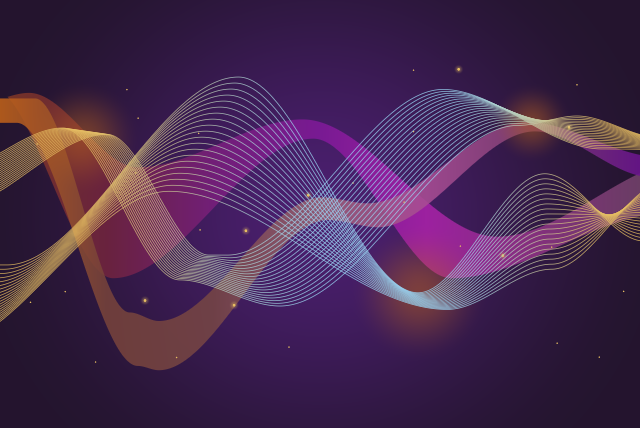
Reproduce this background procedurally as a WebGL 2 fragment shader.

```glsl
#version 300 es
precision highp float;
// Two translucent ribbons and two woven line meshes flow over a violet vignette.
// Every curve eases between its crests and troughs; each mesh blends the knots
// of two border curves. Soft amber glows and hashed sparkles complete the scene.

uniform vec2 u_resolution;
out vec4 outColor;

// Lengths are fractions of the canvas height.
const int KNOTS = 7;
const int MESH_LINES = 20;
const float LINE_WIDTH = 0.0018;
const float LINE_ALPHA = 0.85;
const float RIBBON_ALPHA = 0.88;
const float GLOW_ALPHA = 0.5;
const float SPARKLE_CELL = 0.125;
const float SPARKLE_CHANCE = 0.36;
const vec3 VIOLET = vec3(0.29, 0.12, 0.43);
const vec3 NIGHT = vec3(0.14, 0.08, 0.18);
const vec3 AMBER = vec3(0.72, 0.38, 0.12);
const vec3 GOLD = vec3(0.90, 0.74, 0.38);
const vec3 ICE = vec3(0.60, 0.84, 0.96);

// Glow discs: centre and radius.
const vec3 GLOWS[3] = vec3[3](vec3(0.195, 0.678, 0.135),
    vec3(1.242, 0.713, 0.095), vec3(0.98, 0.316, 0.165));

// Crests and troughs of the ribbon borders.
const vec2 MAGENTA_TOP[KNOTS] = vec2[KNOTS](vec2(-0.059, 0.756), vec2(0.068, 0.783),
    vec2(0.322, 0.609), vec2(0.707, 0.721), vec2(1.162, 0.447), vec2(1.621, 0.629), vec2(2.0, 0.629));
const vec2 MAGENTA_BASE[KNOTS] = vec2[KNOTS](vec2(-0.02, 0.795), vec2(0.264, 0.35),
    vec2(0.732, 0.676), vec2(1.055, 0.35), vec2(1.563, 0.502), vec2(2.0, 0.502), vec2(2.5, 0.502));
const vec2 COPPER_TOP[KNOTS] = vec2[KNOTS](vec2(0.082, 0.77), vec2(0.303, 0.27),
    vec2(0.371, 0.25), vec2(0.752, 0.539), vec2(0.859, 0.525), vec2(1.23, 0.715), vec2(1.543, 0.633));
const vec2 COPPER_BASE[KNOTS] = vec2[KNOTS](vec2(0.039, 0.713), vec2(0.322, 0.145),
    vec2(0.371, 0.135), vec2(0.766, 0.486), vec2(0.883, 0.469), vec2(1.25, 0.693), vec2(1.523, 0.586));

// Crests and troughs of the first and last line in each mesh.
const vec2 MESH_A0[KNOTS] = vec2[KNOTS](vec2(0.016, 0.381), vec2(0.557, 0.82),
    vec2(0.977, 0.316), vec2(1.273, 0.594), vec2(1.504, 0.437), vec2(2.0, 0.437), vec2(2.5, 0.437));
const vec2 MESH_A1[KNOTS] = vec2[KNOTS](vec2(-0.137, 0.189), vec2(0.395, 0.553),
    vec2(1.045, 0.277), vec2(1.289, 0.371), vec2(1.563, 0.58), vec2(2.0, 0.58), vec2(2.5, 0.58));
const vec2 MESH_B0[KNOTS] = vec2[KNOTS](vec2(-0.117, 0.512), vec2(0.25, 0.686),
    vec2(0.488, 0.404), vec2(0.531, 0.404), vec2(1.035, 0.791), vec2(1.406, 0.652), vec2(1.6, 0.65));
const vec2 MESH_B1[KNOTS] = vec2[KNOTS](vec2(-0.117, 0.6), vec2(0.146, 0.701),
    vec2(0.42, 0.346), vec2(0.654, 0.285), vec2(1.211, 0.707), vec2(1.348, 0.729), vec2(1.543, 0.678));

// Colour stops, evenly spaced from left to right.
const vec3 MAGENTA_RAMP[7] = vec3[7](vec3(0.50, 0.22, 0.14), vec3(0.44, 0.14, 0.24), vec3(0.47, 0.12, 0.48),
    vec3(0.50, 0.10, 0.60), vec3(0.66, 0.13, 0.66), vec3(0.56, 0.20, 0.52), vec3(0.45, 0.26, 0.42));
const vec3 COPPER_RAMP[7] = vec3[7](vec3(0.75, 0.38, 0.10), vec3(0.46, 0.26, 0.23), vec3(0.46, 0.27, 0.27),
    vec3(0.60, 0.38, 0.46), vec3(0.66, 0.30, 0.58), vec3(0.50, 0.25, 0.45), vec3(0.42, 0.08, 0.56));

vec3 ramp(vec3 stops[7], float u) {
    float s = clamp(u, 0.0, 1.0) * 6.0;
    int i = min(int(s), 5);
    return mix(stops[i], stops[i + 1], s - float(i));
}

// Signed distance above a curve whose knots lie a fraction t from a to b.
float curveDistance(vec2 p, vec2 a[KNOTS], vec2 b[KNOTS], float t) {
    vec2 last = mix(a[0], b[0], t);
    float height = last.y, slope = 0.0;
    for (int i = 1; i < KNOTS; i++) {
        vec2 next = mix(a[i], b[i], t), span = next - last;
        float s = clamp((p.x - last.x) / span.x, 0.0, 1.0);
        height += span.y * s * s * (3.0 - 2.0 * s);
        slope += span.y / span.x * 6.0 * s * (1.0 - s);
        last = next;
    }
    return (p.y - height) * inversesqrt(1.0 + slope * slope);
}

float ribbon(vec2 p, vec2 top[KNOTS], vec2 base[KNOTS], float px) {
    float inside = min(-curveDistance(p, top, top, 0.0), curveDistance(p, base, base, 0.0));
    return clamp(0.5 + inside / px, 0.0, 1.0);
}

// Share of light left after all lines of a mesh have covered the pixel.
float meshGap(vec2 p, vec2 a[KNOTS], vec2 b[KNOTS], float px) {
    float gap = 1.0, w = 0.5 * LINE_WIDTH, h = 0.5 * px;
    for (int i = 0; i < MESH_LINES; i++) {
        float d = curveDistance(p, a, b, float(i) / float(MESH_LINES - 1));
        float cover = max(0.0, min(d + w, h) - max(d - w, -h)) / px;
        gap *= 1.0 - LINE_ALPHA * cover;
    }
    return gap;
}

vec3 hash3(vec2 c) {
    vec3 q = vec3(dot(c, vec2(127.1, 311.7)), dot(c, vec2(269.5, 183.3)), dot(c, vec2(419.2, 371.9)));
    return fract(sin(q) * 43758.5);
}

// One jittered dot per chosen cell; a few are large with a halo.
float sparkles(vec2 p, float px) {
    vec2 cell = floor(p / SPARKLE_CELL);
    vec3 rnd = hash3(cell + 3.0);
    float d = length(p - (cell + 0.2 + 0.6 * rnd.xy) * SPARKLE_CELL);
    float big = step(rnd.z, SPARKLE_CHANCE * 0.3);
    float core = clamp(0.5 + (mix(0.0016, 0.0035, big) - d) / px, 0.0, 1.0);
    float halo = 0.45 * big * (1.0 - smoothstep(0.0, 0.012, d));
    float band = step(abs(cell.y + 0.5 - 4.0), 3.0);
    return max(core, halo) * step(rnd.z, SPARKLE_CHANCE) * band;
}

void main() {
    float px = 1.0 / u_resolution.y;
    vec2 p = gl_FragCoord.xy * px;
    float u = gl_FragCoord.x / u_resolution.x;
    float vignette = length((p - vec2(0.75, 0.5)) / vec2(0.8, 0.75));
    vec3 color = mix(VIOLET, NIGHT, smoothstep(0.0, 1.05, vignette));
    color = mix(color, ramp(MAGENTA_RAMP, u), RIBBON_ALPHA * ribbon(p, MAGENTA_TOP, MAGENTA_BASE, px));
    color = mix(color, ramp(COPPER_RAMP, u), RIBBON_ALPHA * ribbon(p, COPPER_TOP, COPPER_BASE, px));
    for (int i = 0; i < 3; i++) {
        float reach = length(p - GLOWS[i].xy) / GLOWS[i].z;
        color = mix(color, AMBER, GLOW_ALPHA * (1.0 - smoothstep(0.0, 1.0, reach)));
    }
    color = mix(color, GOLD, sparkles(p, px));
    // Lines run from gold at both sides to ice blue right of the middle.
    vec3 lineColor = mix(GOLD, ICE, smoothstep(0.1, 0.52, u) * (1.0 - smoothstep(0.68, 0.97, u)));
    float gap = meshGap(p, MESH_A0, MESH_A1, px) * meshGap(p, MESH_B0, MESH_B1, px);
    outColor = vec4(mix(lineColor, color, gap), 1.0);
}
```
